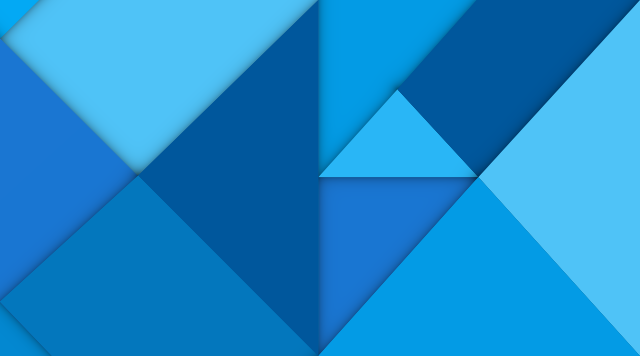
A WebGL 2 fragment shader for this background:

```glsl
#version 300 es
precision highp float;
// Overlapping sheets of flat blue paper, cut into triangles and quads.
// Each sheet is a polygon distance function, painted from back to front;
// raised sheets first darken what lies beneath with a soft falloff.

#define SHADOW_STRENGTH 0.30
#define SHADOW_WIDTH 0.013
#define EDGE_SOFTNESS 0.6

uniform vec2 u_resolution;
out vec4 fragColor;

const vec3 PALE   = vec3(0.31, 0.765, 0.97);
const vec3 SKY    = vec3(0.16, 0.714, 0.965);
const vec3 BRIGHT = vec3(0.01, 0.663, 0.957);
const vec3 AZURE  = vec3(0.01, 0.608, 0.898);
const vec3 OCEAN  = vec3(0.01, 0.533, 0.82);
const vec3 TEAL   = vec3(0.01, 0.467, 0.741);
const vec3 COBALT = vec3(0.10, 0.463, 0.824);
const vec3 NAVY   = vec3(0.00, 0.341, 0.612);

vec2 point;   // current position, 0 to 1 on both axes
vec2 aspect;  // scales positions to units of canvas height
vec3 color;

// Signed distance to a quad, negative inside
float quadDistance(vec2 a, vec2 b, vec2 c, vec2 d) {
  vec2 v[4] = vec2[4](a, b, c, d);
  float nearest = 1e6;
  float side = 1.0;
  for (int i = 0; i < 4; i++) {
    vec2 e = (v[(i + 1) % 4] - v[i]) * aspect;
    vec2 w = (point - v[i]) * aspect;
    vec2 r = w - e * clamp(dot(w, e) / max(dot(e, e), 1e-8), 0.0, 1.0);
    nearest = min(nearest, dot(r, r));
    // Flip the sign at each crossing of a horizontal ray
    bvec3 crossing = bvec3(w.y >= 0.0, w.y < e.y, e.x * w.y > e.y * w.x);
    if (all(crossing) || all(not(crossing))) side = -side;
  }
  return side * sqrt(nearest);
}

float triangleDistance(vec2 a, vec2 b, vec2 c) {
  return quadDistance(a, b, c, c);
}

// Lay one sheet with no shadow
void paintFlat(float d, vec3 sheet) {
  float soft = EDGE_SOFTNESS / u_resolution.y;
  color = mix(color, sheet, smoothstep(soft, -soft, d));
}

// Lay one sheet that shades its surroundings
void paintRaised(float d, vec3 sheet) {
  color *= 1.0 - SHADOW_STRENGTH * exp(-max(d, 0.0) / SHADOW_WIDTH);
  paintFlat(d, sheet);
}

void main() {
  point = gl_FragCoord.xy / u_resolution;
  aspect = vec2(u_resolution.x / u_resolution.y, 1.0);
  color = PALE;

  // Shared corners
  vec2 leftHub = vec2(0.216, 0.507);
  vec2 rightHub = vec2(0.7475, 0.5025);
  vec2 middle = vec2(0.4975, 0.5025);
  vec2 foldTop = vec2(0.4975, 1.0);
  vec2 foldFoot = vec2(0.4975, 0.0);
  vec2 peak = vec2(0.621, 0.749);

  // Sheet distances; outer corners run past the canvas
  float corner = triangleDistance(vec2(-0.03, 0.838), vec2(0.0915, 1.054), vec2(-0.03, 1.054));
  float leftSide = triangleDistance(vec2(-0.03, 0.946), foldFoot, vec2(-0.03, -0.05));
  float lowCorner = triangleDistance(vec2(-0.03, 0.2055), vec2(0.108, -0.05), vec2(-0.03, -0.05));
  float lowLeft = quadDistance(vec2(0.0, 0.1525), leftHub, vec2(0.5255, -0.05), vec2(0.108, -0.05));
  float fold = triangleDistance(foldTop, leftHub, foldFoot);
  float rightHalf = (foldFoot.x - point.x) * aspect.x;
  float inner = quadDistance(middle, rightHub, vec2(0.7475, -0.05), vec2(0.4975, -0.05));
  float band = quadDistance(vec2(0.7705, 1.0516), peak, rightHub, vec2(1.05, 1.05));
  float tent = triangleDistance(peak, rightHub, middle);
  float lowRight = triangleDistance(rightHub, vec2(0.469, -0.057), vec2(1.0317, -0.063));
  float rightSide = triangleDistance(rightHub, vec2(1.03, 1.059), vec2(1.03, -0.0597));

  // Left half
  paintRaised(corner, BRIGHT);
  paintRaised(leftSide, COBALT);
  paintFlat(lowCorner, OCEAN);
  paintRaised(lowLeft, TEAL);

  // Right half and the central fold
  paintFlat(rightHalf, AZURE);
  paintFlat(inner, COBALT);
  paintRaised(fold, NAVY);
  paintFlat(lowLeft + step(0.0, -rightHalf), TEAL);
  paintRaised(band, NAVY);
  paintRaised(tent, SKY);
  paintFlat(band, NAVY);
  paintRaised(lowRight, AZURE);
  paintRaised(rightSide, PALE);

  // Clear shadows from the topmost sheets
  paintFlat(lowRight, AZURE);
  paintFlat(fold, NAVY);

  fragColor = vec4(color, 1.0);
}
```
